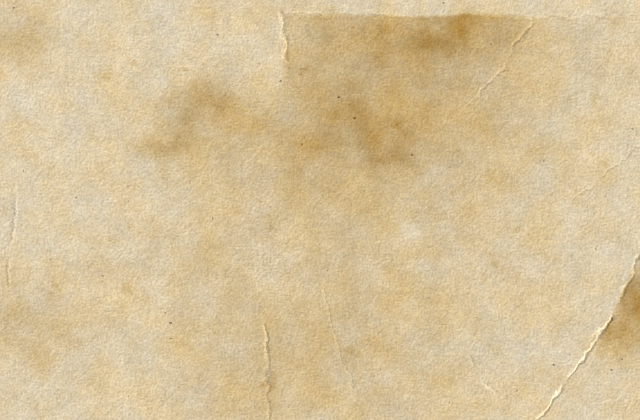
This texture is drawn by a WebGL 1 fragment shader. Its source:

```glsl
precision highp float;
uniform vec2 u_resolution;
const vec3 PAPER = vec3(0.895, 0.835, 0.715);
const vec3 TAN = vec3(0.806, 0.708, 0.525);
const vec3 BROWN = vec3(0.65, 0.50, 0.25);
const vec3 COOL = vec3(-0.025, 0.0, 0.045);
const vec2 LIGHT_STEP = vec2(0.0026, -0.0030);

float hash(vec2 p) {
  vec3 q = fract(p.xyx * 0.1031);
  q += dot(q, q.yzx + 33.33);
  return fract((q.x + q.y) * q.z);
}

float cornerSlope(vec2 cell, vec2 offset) {
  float angle = 6.2832 * hash(cell);
  return dot(vec2(cos(angle), sin(angle)), offset);
}

// Gradient noise, about -0.7 to 0.7
float noise(vec2 p) {
  vec2 i = floor(p), f = fract(p), e = vec2(1.0, 0.0);
  vec2 u = f * f * f * (f * (f * 6.0 - 15.0) + 10.0);
  return mix(mix(cornerSlope(i, f), cornerSlope(i + e, f - e), u.x),
             mix(cornerSlope(i + e.yx, f - e.yx), cornerSlope(i + 1.0, f - 1.0), u.x), u.y);
}

float fbm(vec2 p) {
  float sum = 0.0, gain = 1.0;
  for (int k = 0; k < 6; k++) {
    sum += gain * noise(p);
    p = mat2(1.6, 1.2, -1.2, 1.6) * p + 7.3;
    gain *= 0.62;
  }
  return sum;
}

float blob(vec2 p, vec2 center, vec2 radius) {
  vec2 d = (p - center) / radius;
  return exp(-dot(d, d));
}

// Lit fold from a down to b, shaded on its right side
float crease(vec2 p, vec2 a, vec2 b, float width) {
  vec2 d = b - a;
  vec2 r = p - a - d * clamp(dot(p - a, d) / dot(d, d), 0.0, 1.0);
  vec2 shade = r - normalize(vec2(-d.y, d.x)) * width * 1.7;
  return exp(-dot(r, r) / (width * width)) - exp(-dot(shade, shade) / (width * width));
}

// Thin, broken, curled lines
float fibres(vec2 p, float scale, float width) {
  vec2 q = p * scale;
  float bend = noise(q + 0.5 * noise(q * 1.7));
  return smoothstep(width * scale, 0.0, abs(bend)) * smoothstep(0.05, 0.3, noise(q * 1.3 + 40.0));
}

float relief(vec2 p) {
  vec2 turned = mat2(0.8, 0.6, -0.6, 0.8) * p;
  return 0.75 * noise(turned * 175.0) + 0.45 * noise(p * 90.0 + 9.0)
       + 0.45 * fibres(p, 10.0, 0.003) + 0.45 * fibres(turned + 5.0, 24.0, 0.003);
}

// Uneven pulp density, the same in all directions
float pulp(vec2 p) {
  return 0.40 * noise(p * 47.0) + 0.60 * noise(p * 98.0 + 4.0) + 0.85 * noise(p * 187.0 + 8.0);
}

float flecks(vec2 p, float scale) {
  return smoothstep(0.47, 0.62, noise(p * scale)) * smoothstep(0.05, 0.3, noise(p * scale * 0.13));
}

float stains(vec2 p) {
  vec2 w = p + 0.07 * vec2(fbm(p * 5.0), fbm(p * 5.0 + 17.0));
  // Large patch with torn left and upper edges
  float left = mix(1.0, smoothstep(0.67, 0.685, mix(p.x, w.x, 0.2)), smoothstep(0.7, 0.85, p.y));
  float top = smoothstep(0.970, 0.957, mix(p.y, w.y, 0.12));
  float s = left * top * (0.40 * blob(w, vec2(0.91, 0.85), vec2(0.34, 0.24))
                        + 0.32 * blob(w, vec2(1.09, 0.94), vec2(0.20, 0.06)));
  // Soft damp marks
  s += 0.22 * blob(w, vec2(0.84, 0.66), vec2(0.20, 0.07));
  s += 0.42 * blob(w, vec2(0.49, 0.71), vec2(0.085, 0.085));
  s += 0.28 * blob(w, vec2(0.41, 0.64), vec2(0.05, 0.025));
  s += 0.34 * blob(w, vec2(0.03, 0.93), vec2(0.08, 0.08));
  s += 0.22 * blob(w, vec2(0.07, 0.25), vec2(0.14, 0.09));
  s += 0.22 * blob(w, vec2(0.73, 0.13), vec2(0.28, 0.22));
  s += 0.18 * blob(w, vec2(0.85, 0.50), vec2(0.42, 0.30));
  // Dark corner behind the fold
  float fold = smoothstep(-0.004, 0.006, p.x - 1.45 - 0.46 * (p.y - 0.24));
  s += 0.75 * fold * blob(w, vec2(1.51, 0.27), vec2(0.08, 0.10));
  // Bare spots
  s -= 0.12 * blob(w, vec2(0.64, 0.37), vec2(0.06));
  s -= 0.20 * blob(mix(p, w, 0.4), vec2(0.98, 0.44), vec2(0.024));
  // Mottling and small foxing
  s += 0.07 * fbm(p * 3.2 + 5.0) + 0.15 * fbm(p * 15.0 + 30.0);
  return s + 0.2 * smoothstep(0.4, 0.7, fbm(p * 15.0 + 60.0)) * smoothstep(-0.1, 0.3, noise(p * 4.0));
}

float creases(vec2 p) {
  vec2 w = p + 0.013 * vec2(fbm(p * 15.0), fbm(p * 15.0 + 50.0));
  float c = 0.9 * crease(w, vec2(0.668, 0.97), vec2(0.678, 0.82), 0.0034);
  c += 0.9 * crease(w, vec2(1.265, 0.95), vec2(1.185, 0.82), 0.0030);
  c += 0.7 * crease(w, vec2(1.185, 0.82), vec2(1.09, 0.735), 0.0026);
  c += 0.6 * crease(w, vec2(1.53, 0.66), vec2(1.365, 0.525), 0.0025);
  c += 1.2 * crease(w, vec2(1.52, 0.39), vec2(1.45, 0.24), 0.0034);
  c += 1.6 * crease(w, vec2(1.45, 0.24), vec2(1.28, 0.0), 0.0036);
  c += 0.8 * crease(w, vec2(1.53, 0.31), vec2(1.40, 0.19), 0.0028);
  c += 1.1 * crease(w, vec2(0.632, 0.22), vec2(0.635, 0.0), 0.0032);
  c += 0.5 * crease(w, vec2(0.76, 0.31), vec2(0.85, 0.04), 0.0025);
  c += 0.6 * crease(w, vec2(1.11, 0.15), vec2(1.18, 0.06), 0.0028);
  c -= 0.7 * crease(w, vec2(0.034, 0.56), vec2(0.02, 0.33), 0.0030);
  c += 0.3 * crease(w, vec2(1.53, 0.961), vec2(0.68, 0.968), 0.0028);
  return c * smoothstep(-0.5, 0.1, noise(p * 17.0 + 3.0));
}

void main() {
  vec2 p = gl_FragCoord.xy / u_resolution.y;
  float grain = relief(p) - relief(p + LIGHT_STEP);
  float tone = clamp(0.15 + stains(p), 0.0, 1.0);
  vec3 color = mix(PAPER, TAN, smoothstep(0.0, 0.5, tone) * 0.6 + min(tone, 0.5) * 0.8);
  color = mix(color, BROWN, smoothstep(0.42, 1.05, tone));
  color += COOL * fbm(p * 9.0 + 70.0);
  float roughness = 0.080 + 0.04 * blob(p, vec2(0.64, 0.37), vec2(0.06));
  color *= 1.0 + roughness * grain + 0.09 * pulp(p) + 0.15 * creases(p);
  color -= vec3(0.26, 0.25, 0.19) * flecks(p, 80.0);
  gl_FragColor = vec4(color, 1.0);
}
```
